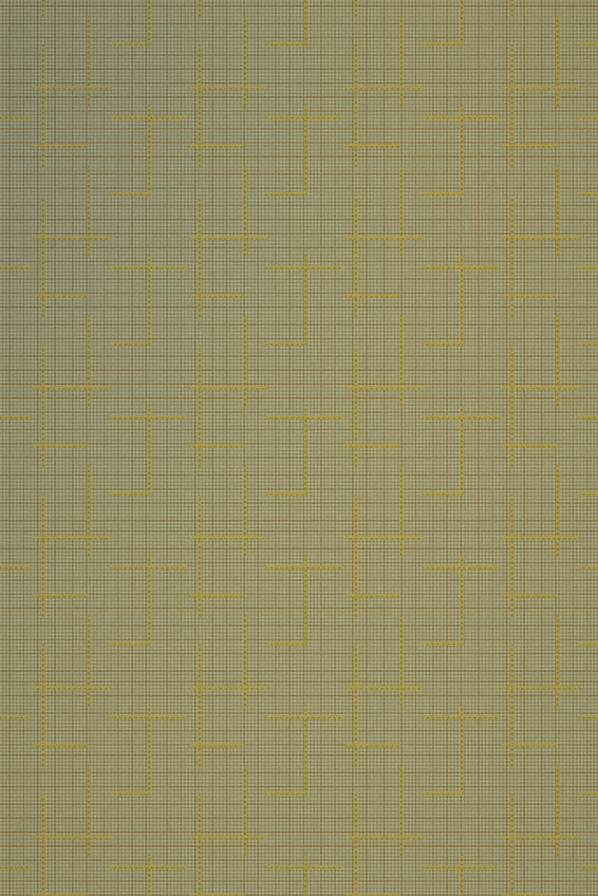
Write a Shadertoy shader that draws this pattern.

```glsl
// Woven olive cloth with a fine brown check and crossing yellow stitched bars.
#define UNITS_HIGH 768.0            // canvas height in weave units
#define REPEAT vec2(134.0, 128.5)   // size of one stitched motif
#define CHECKS 10.0                 // check lines per motif, each way
#define WEAVE_PERIOD 3.0
#define WEAVE_CONTRAST 0.044
#define GRAIN 0.035
#define STITCH_PERIOD 4.5
#define CLOTH vec3(0.598, 0.579, 0.422)
#define CHECK_BROWN vec3(0.48, 0.385, 0.18)
#define STITCH_YELLOW vec3(0.67, 0.615, 0.29)
#define STITCH_SHADE vec3(0.46, 0.39, 0.14)

const float TAU = 6.2831853;

// Stitched bars: start x, start y, length, 1 = vertical / 0 = horizontal
const vec4 BARS[7] = vec4[7](
    vec4(37.0, 38.5, 105.0, 1.0), vec4(76.0, 13.5, 78.0, 1.0),
    vec4(128.0, 90.0, 78.0, 1.0), vec4(28.0, 75.5, 67.0, 0.0),
    vec4(28.0, 125.0, 47.0, 0.0), vec4(94.0, 100.5, 66.0, 0.0),
    vec4(94.0, 166.0, 34.0, 0.0));

float hash(vec2 p) {
    vec3 q = fract(vec3(p.xyx) * 0.1031);
    q += dot(q, q.yzx + 33.33);
    return fract((q.x + q.y) * q.z);
}

float noise(vec2 p) {
    vec2 i = floor(p), f = fract(p);
    f = f * f * (3.0 - 2.0 * f);
    return mix(mix(hash(i), hash(i + vec2(1, 0)), f.x),
               mix(hash(i + vec2(0, 1)), hash(i + vec2(1, 1)), f.x), f.y);
}

// Antialiased coverage of a strip
float strip(float distance, float halfWidth, float pixel) {
    float edge = (halfWidth - abs(distance)) / pixel + 0.5;
    return clamp(min(edge, 2.0 * halfWidth / pixel), 0.0, 1.0);
}

// Check lines along one axis, slightly uneven in place and strength
float checkLines(float x, float period, float seed, float pixel) {
    float spacing = period / CHECKS;
    float index = floor(x / spacing);
    vec2 key = vec2(mod(index, CHECKS), seed);
    float center = (index + 0.5 + 0.25 * (hash(key) - 0.5)) * spacing;
    // Sit on a thread so that each line stays one thread thin
    center = (floor(center / WEAVE_PERIOD) + 0.75) * WEAVE_PERIOD;
    float strength = mix(0.4, 0.75, hash(key + 17.0));
    return strength * strip(x - center, 0.65, pixel);
}

void mainImage(out vec4 fragColor, in vec2 fragCoord) {
    float pixel = UNITS_HIGH / iResolution.y;
    vec2 p = fragCoord * pixel;
    p.y = UNITS_HIGH - p.y;

    // Fine weave, faded when too small to resolve
    float resolved = clamp(WEAVE_PERIOD / pixel - 1.0, 0.0, 1.0);
    vec2 threads = sin(TAU * p / WEAVE_PERIOD);
    float weave = (threads.x + threads.y) * resolved * WEAVE_CONTRAST;
    weave *= 0.7 + 0.6 * noise(p / 9.0);
    vec3 color = CLOTH + weave;

    // Brown check, broken up by the weave
    float upright = checkLines(p.x, REPEAT.x, 3.0, pixel);
    float level = checkLines(p.y, REPEAT.y, 8.0, pixel);
    upright *= 0.75 - 0.25 * threads.y * resolved;
    level *= 0.75 - 0.25 * threads.x * resolved;
    color = mix(color, CHECK_BROWN, max(upright, level));

    // Stitched bars with a dotted dark core
    for (int i = 0; i < 7; i++) {
        vec4 bar = BARS[i];
        vec2 d = mod(p - bar.xy + 8.0, REPEAT) - 8.0;
        bool vertical = bar.w > 0.5;
        vec2 q = vertical ? d.yx : d;
        float ends = strip(q.x - 0.5 * bar.z, 0.5 * bar.z, pixel);
        float band = ends * strip(q.y, 1.6, pixel);
        float dots = 0.5 + 0.5 * cos(TAU * q.x / STITCH_PERIOD);
        float core = strip(q.y - (vertical ? 0.0 : 1.0), 0.9, pixel);
        vec3 thread = mix(STITCH_YELLOW, STITCH_SHADE, dots * core * (vertical ? 0.8 : 0.6));
        color = mix(color, thread, 0.75 * band);
    }

    // Yarn grain, then soft light: cool upper left, dimmer rim
    color += GRAIN * (hash(floor(p / 1.5)) - 0.5);
    vec2 uv = fragCoord / iResolution.xy;
    float cool = smoothstep(0.8, 0.0, length(uv - vec2(0.0, 0.9)));
    color += cool * vec3(-0.04, -0.025, 0.015);
    vec2 rim = uv - vec2(0.55, 0.48);
    color *= 1.025 - 0.16 * dot(rim, rim);
    fragColor = vec4(clamp(color, 0.0, 1.0), 1.0);
}
```
